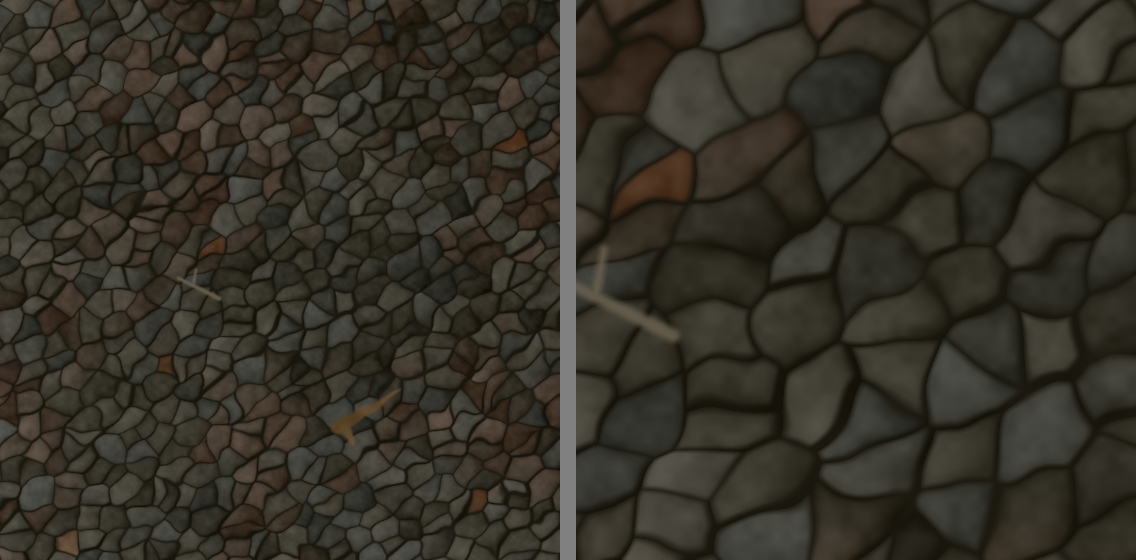
Left, the full canvas; right, a detail of the centre.
Reproduce this texture procedurally as a Shadertoy shader.

```glsl
// Dim, soft-focus gravel: angular grey-olive stones with dark crevices.
// A stretched, rotated Voronoi gives the stones; gaps widen on the shadow
// side, then hashed tints, tilted faces, a twig and a dry leaf are added.

vec2 hash2(vec2 p) {
    vec3 k = fract(p.xyx * vec3(0.1031, 0.1030, 0.0973));
    k += dot(k, k.yzx + 33.33);
    return fract((k.xx + k.yz) * k.zy);
}

float noise(vec2 p) {
    vec2 i = floor(p), f = fract(p);
    f = f * f * (3.0 - 2.0 * f);
    float low = mix(hash2(i).x, hash2(i + vec2(1, 0)).x, f.x);
    float high = mix(hash2(i + vec2(0, 1)).x, hash2(i + vec2(1, 1)).x, f.x);
    return mix(low, high, f.y);
}

float softMin(float a, float b, float k) {
    float h = max(k - abs(a - b), 0.0) / k;
    return min(a, b) - h * h * k * 0.25;
}

// Distance to a stroke from a to b whose half width runs from wa to wb
float stroke(vec2 p, vec2 a, vec2 b, float wa, float wb) {
    vec2 ab = b - a;
    float t = clamp(dot(p - a, ab) / dot(ab, ab), 0.0, 1.0);
    return length(p - a - ab * t) - mix(wa, wb, t);
}

// Returns the depth inside the nearest stone; also its cell and local position
float stones(vec2 q, float gapScale, out vec2 cell, out vec2 local) {
    vec2 base = floor(q);
    float nearest = 9.0;
    for (int y = -2; y <= 2; y++)
    for (int x = -2; x <= 2; x++) {
        vec2 c = base + vec2(x, y);
        vec2 r = c + 0.06 + 0.88 * hash2(c) - q;
        if (dot(r, r) < nearest) {
            nearest = dot(r, r);
            cell = c;
            local = r;
        }
    }
    float depth = 1.0;
    for (int y = -2; y <= 2; y++)
    for (int x = -2; x <= 2; x++) {
        vec2 c = cell + vec2(x, y);
        if (x == 0 && y == 0) continue;
        vec2 r = c + 0.06 + 0.88 * hash2(c) - q;
        vec2 normal = normalize(r - local);
        float shade = max(dot(normal, vec2(0.25, -0.97)), 0.0);
        float gap = gapScale * (0.015 + 0.13 * shade * hash2(cell + 7.0).y);
        depth = softMin(depth, dot(0.5 * (local + r), normal) - gap, 0.07);
    }
    return depth;
}

void mainImage(out vec4 fragColor, in vec2 fragCoord) {
    vec2 uv = fragCoord / iResolution.y;

    // Stones lie along a diagonal rising to the right
    vec2 along = vec2(0.82, 0.57);
    vec2 warp = vec2(noise(uv * 34.0), noise(uv * 34.0 + 50.0)) - 0.5;
    vec2 p = uv + 0.016 * warp;
    vec2 q = vec2(dot(p, along) * 21.0, dot(p, vec2(-along.y, along.x)) * 28.0) + 40.0;

    vec2 cell, local;
    float gapScale = mix(0.3, 1.7, noise(uv * 13.0 + 20.0));
    float depth = stones(q, gapScale, cell, local);
    vec2 rnd = hash2(cell + 31.0);
    vec2 tilt = hash2(cell + 73.0) - 0.5;

    // Face brightness: stone, tilt, broad patches and fine grain
    float value = 0.243 + 0.12 * (rnd.x - 0.5);
    value += 0.10 * dot(local, tilt + vec2(0.2, -0.35));
    value += 0.05 * (noise(uv * 5.0 + 3.0) - 0.5) + 0.025 * (0.9 - uv.x - uv.y);
    value += 0.055 * (noise(uv * 75.0) - 0.5) + 0.03 * (noise(uv * 170.0) - 0.5);
    value -= 0.035 * (1.0 - smoothstep(0.0, 0.25, depth));
    vec3 color = value - vec3(0.0, 0.01, 0.05);

    // Rusty patches, bluish stones and a few tan ones
    float rust = smoothstep(0.52, 0.85, 0.55 * noise(uv * 4.5 + 9.0) + 0.45 * rnd.y);
    color += rust * vec3(0.035, -0.008, -0.012);
    color += smoothstep(0.4, 0.0, rnd.y) * vec3(-0.014, -0.002, 0.016);
    color += step(0.988, rnd.y) * vec3(0.08, 0.025, -0.01);

    // Crevices
    vec3 crevice = vec3(0.095, 0.085, 0.05) + 0.04 * (noise(uv * 40.0 + 5.0) - 0.5);
    color = mix(crevice, color, smoothstep(-0.06, 0.08, depth));

    // Forked twig
    float twig = stroke(uv, vec2(0.319, 0.503), vec2(0.391, 0.467), 0.003, 0.004);
    twig = min(twig, stroke(uv, vec2(0.345, 0.491), vec2(0.350, 0.518), 0.003, 0.002));
    color = mix(color, vec3(0.40, 0.37, 0.30), 0.9 * smoothstep(0.003, -0.003, twig));

    // Torn dry leaf
    vec2 leafUv = uv + 0.008 * warp;
    float leaf = stroke(leafUv, vec2(0.605, 0.238), vec2(0.713, 0.303), 0.014, 0.001);
    leaf = min(leaf, stroke(leafUv, vec2(0.612, 0.235), vec2(0.629, 0.208), 0.011, 0.004));
    vec3 leafColor = vec3(0.37, 0.28, 0.16) + 0.10 * (noise(uv * 60.0 + 8.0) - 0.5);
    color = mix(color, leafColor, 0.9 * smoothstep(0.004, -0.004, leaf));

    fragColor = vec4(color, 1.0);
}
```
